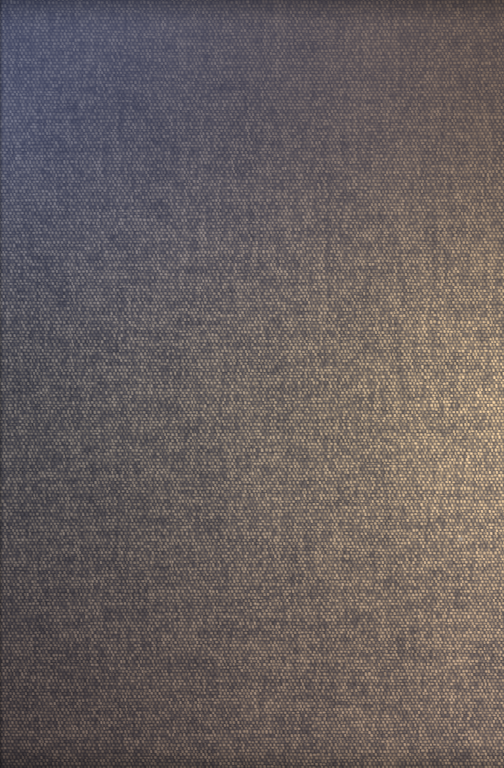
This texture is drawn by a Shadertoy shader. Its source:

```glsl
// Dark woven book cloth with straight uneven threads, under cool and warm light.

const vec2 WEAVE_COUNT = vec2(132.0, 240.0); // bumps across, thread rows down

float hash(vec2 p) {
    return fract(sin(dot(p, vec2(127.1, 311.7))) * 43758.5453);
}

float valueNoise(vec2 p) {
    vec2 cell = floor(p), f = fract(p);
    f = f * f * (3.0 - 2.0 * f);
    float low = mix(hash(cell), hash(cell + vec2(1.0, 0.0)), f.x);
    float high = mix(hash(cell + vec2(0.0, 1.0)), hash(cell + 1.0), f.x);
    return mix(low, high, f.y);
}

// Height of the cloth: staggered bumps, some short and some long.
float weaveHeight(vec2 uv, vec2 count) {
    vec2 p = uv * count;
    p.x += 0.35 * valueNoise(p * vec2(0.5, 0.06));
    p.y += 0.45 * valueNoise(p * vec2(0.06, 0.5) + 31.0);
    p.x += 0.5 * mod(floor(p.y), 2.0);
    vec2 id = floor(p);
    vec2 jitter = vec2(hash(id + 3.7), hash(id + 9.2)) - 0.5;
    vec2 f = fract(p) - 0.5 + vec2(0.25, 0.2) * jitter;
    f.x += 0.1 * f.y;
    vec2 stretch = mix(vec2(1.2, 0.5), vec2(0.85, 1.0), hash(id + 5.3));
    float bump = 1.0 - smoothstep(0.0, 0.65, length(f * stretch));
    return bump * mix(0.45, 1.25, hash(id));
}

// Uneven yarn: thin streaks along both thread directions.
float slubs(vec2 uv, vec2 count) {
    float warp = valueNoise(uv * vec2(count.x * 1.4, 36.0));
    float weft = valueNoise(uv * vec2(22.0, count.y * 0.8) + 57.0);
    return 0.5 * (warp + weft) - 0.5;
}

// Broad light: bluish at upper left, warm glow at the right.
vec3 clothLight(vec2 uv) {
    float x = smoothstep(-0.1, 1.1, uv.x);
    vec3 bottom = mix(vec3(0.28, 0.25, 0.25), vec3(0.48, 0.42, 0.38), x);
    vec3 middle = mix(vec3(0.325, 0.32, 0.335), vec3(0.53, 0.47, 0.40), x);
    vec3 top = mix(vec3(0.32, 0.34, 0.43), vec3(0.39, 0.34, 0.32), x);
    vec3 light = mix(bottom, middle, smoothstep(0.0, 0.5, uv.y));
    light = mix(light, top, smoothstep(0.42, 0.92, uv.y));
    vec2 glow = (uv - vec2(1.0, 0.5)) / vec2(0.3, 0.28);
    light += vec3(0.09, 0.08, 0.06) * exp(-dot(glow, glow));
    return light * (0.96 + 0.08 * valueNoise(uv * vec2(4.0, 6.0)));
}

// Darkening where the cloth turns over the board.
float edgeShade(vec2 uv) {
    float ends = smoothstep(-0.04, 0.04, uv.y) * smoothstep(-0.04, 0.04, 1.0 - uv.y);
    float side = smoothstep(-0.004, 0.008, uv.x);
    return mix(0.55, 1.0, ends) * mix(0.65, 1.0, side);
}

// Rare pale flecks of dust, at most one per grid cell.
float dust(vec2 uv, float aspect) {
    vec2 p = uv * vec2(6.0, 6.0 * aspect);
    vec2 id = floor(p);
    vec2 centre = 0.2 + 0.6 * vec2(hash(id + 17.0), hash(id + 41.0));
    float fleck = 1.0 - smoothstep(0.01, 0.035, length(fract(p) - centre));
    return fleck * step(0.95, hash(id + 73.0));
}

vec3 clothColor(vec2 uv, float aspect) {
    float height = weaveHeight(uv, WEAVE_COUNT);
    float yarn = slubs(uv, WEAVE_COUNT);
    float contrast = mix(1.0, 0.55, smoothstep(0.5, 1.0, uv.y));
    float relief = contrast * (0.88 * (height - 0.36) + 0.36 * yarn);

    // Raised threads catch warm light; gaps sink into cool shadow.
    vec3 tint = mix(vec3(0.95, 0.97, 1.07), vec3(1.04, 1.01, 0.95),
                    smoothstep(-0.28, 0.28, relief));
    vec3 color = clothLight(uv) * tint * (1.0 + 0.8 * relief);
    color *= edgeShade(uv);
    return mix(color, vec3(0.68, 0.66, 0.64), 0.6 * dust(uv, aspect));
}

void mainImage(out vec4 fragColor, in vec2 fragCoord) {
    float aspect = iResolution.y / iResolution.x;
    vec3 color = vec3(0.0);
    // Four samples per pixel keep the fine weave smooth.
    for (int i = 0; i < 4; i++) {
        vec2 offset = vec2(float(i % 2), float(i / 2)) * 0.5 - 0.25;
        color += clothColor((fragCoord + offset) / iResolution.xy, aspect);
    }
    fragColor = vec4(clamp(color * 0.25, 0.0, 1.0), 1.0);
}
```
